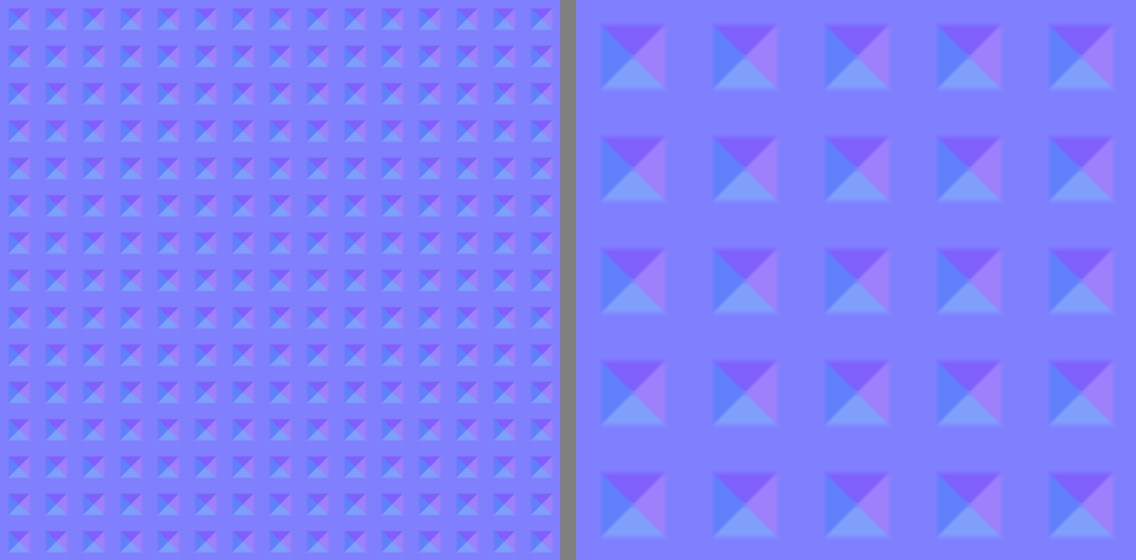
Left, the full canvas; right, a detail of the centre.
Reproduce this texture map procedurally as a Shadertoy shader.

```glsl
// Tangent-space normal map of a square grid of small four-sided pyramid studs.

#define REPEATS 15.0                  // studs across and down
#define HALF_SIZE 0.284               // half width of a stud, in cells
#define CENTER vec2(0.508, 0.492)     // stud centre within its cell
#define TILT 0.25                     // sideways part of a facet normal
#define EDGE_SOFT 0.038               // softness of the stud outline, in cells
#define RIDGE_SOFT 0.030              // softness of the diagonal ridges, in cells

// Normal of one stud; p is the offset from its centre, pixel the footprint in cells.
vec3 studNormal(vec2 p, float pixel) {
    float edge = max(EDGE_SOFT, 0.75 * pixel);
    float ridge = max(RIDGE_SOFT, 0.75 * pixel);
    vec2 a = abs(p);

    // Coverage of the square base
    float inside = 1.0 - smoothstep(-edge, edge, max(a.x, a.y) - HALF_SIZE);

    // Share of the left and right facets against the upper and lower ones
    float sideways = smoothstep(-ridge, ridge, a.x - a.y);
    vec2 facing = clamp(p / ridge, -1.0, 1.0) * vec2(sideways, 1.0 - sideways);

    // Green points down the canvas
    vec2 lean = facing * vec2(1.0, -1.0) * TILT * inside;
    return vec3(lean, sqrt(1.0 - dot(lean, lean)));
}

void mainImage(out vec4 fragColor, in vec2 fragCoord) {
    vec2 grid = fragCoord / iResolution.xy * REPEATS;
    float pixel = REPEATS / min(iResolution.x, iResolution.y);
    vec3 normal = studNormal(fract(grid) - CENTER, pixel);

    // Pack the normal into colour
    fragColor = vec4(0.5 + 0.5 * normal, 1.0);
}
```
